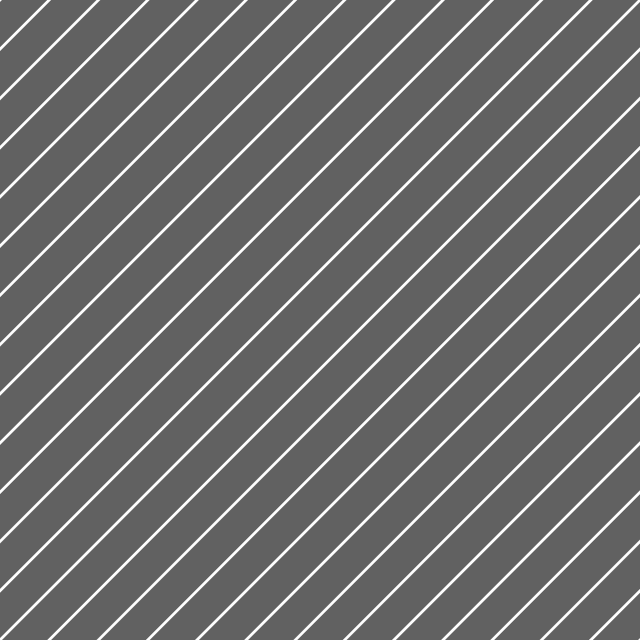
A WebGL 2 fragment shader for this pattern:

```glsl
#version 300 es
precision highp float;
// Thin white diagonal pinstripes rising to the right on flat grey.
// The stripe phase x - y is folded with fract into a distance to the nearest
// line; a whole number of repeats on both axes makes the canvas tile.

uniform vec2 u_resolution;
out vec4 outColor;

const float REPEATS = 13.0;        // stripes across and down
const float LINE_WIDTH = 0.0043;   // across the stripe, in canvas units
const vec3 GROUND_COLOR = vec3(0.38);
const vec3 LINE_COLOR = vec3(0.995);

// Perpendicular distance to the centre of the nearest diagonal line
float diagonalDistance(vec2 uv) {
    float phase = (uv.x - uv.y) * REPEATS;
    float offset = abs(fract(phase + 0.5) - 0.5);
    return offset / (REPEATS * sqrt(2.0));
}

void main() {
    vec2 uv = gl_FragCoord.xy / u_resolution;
    float pixel = 1.0 / min(u_resolution.x, u_resolution.y);

    // Edge softened over about one pixel
    float edge = diagonalDistance(uv) - 0.5 * LINE_WIDTH;
    float coverage = clamp(0.5 - edge / pixel, 0.0, 1.0);

    outColor = vec4(mix(GROUND_COLOR, LINE_COLOR, coverage), 1.0);
}
```
